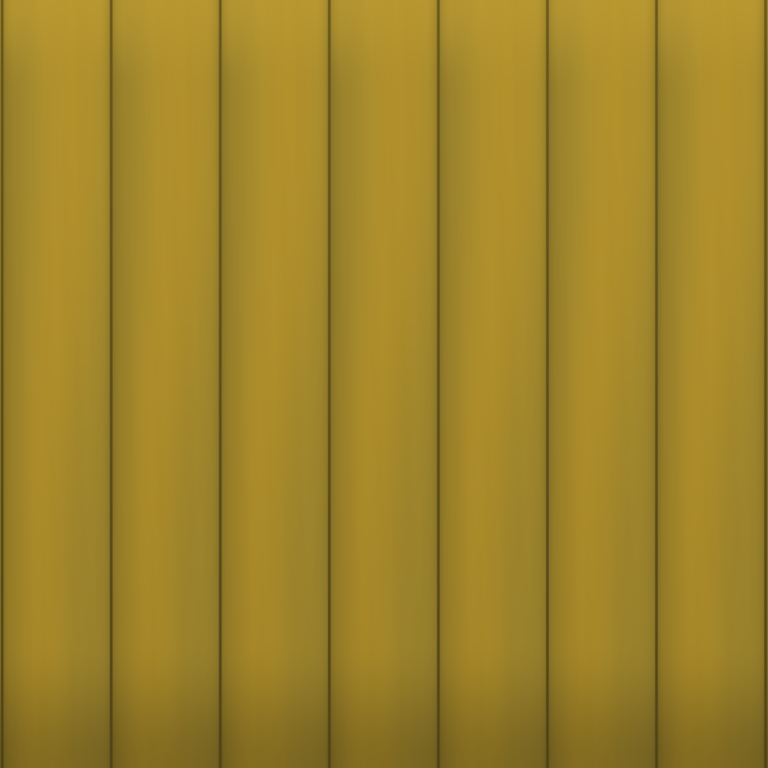
Write a WebGL 2 fragment shader that draws this texture.

```glsl
#version 300 es
precision highp float;
// Seven upright ochre planks parted by thin dark seams.
// Each plank repeats one soft painted shading: a warm streak that drifts
// sideways with height, shaded edges, faint grain and a darkened foot.

uniform vec2 u_resolution;
out vec4 fragColor;

const float PLANK_PITCH = 0.142;      // distance between seams
const float FIRST_SEAM = 0.0028;      // centre of the leftmost seam
const float SEAM_HALF_WIDTH = 0.0017;
const float EDGE_SHADE_WIDTH = 0.0055;
const float STREAK_WIDTH = 0.34;      // in plank widths
const float GRAIN_STRENGTH = 0.012;
const float PLANK_VARIATION = 0.006;
const float FOOT_HEIGHT = 0.17;

const vec3 SHADE_COLOR = vec3(0.605, 0.515, 0.180);
const vec3 WARM_COLOR = vec3(0.680, 0.555, 0.165);
const vec3 TOP_COLOR = vec3(0.735, 0.605, 0.195);
const vec3 SEAM_COLOR = vec3(0.355, 0.300, 0.095);

float hash(float n) {
    return fract(sin(n * 12.99) * 437.58);
}

// Long vertical fibres from layered sines, bending slowly with height
float grain(vec2 p) {
    float sum = 0.0;
    float weight = 0.5;
    float frequency = 13.0;
    for (int i = 0; i < 4; i++) {
        float bend = sin(p.y * (5.0 + 2.0 * float(i)) + float(i) * 1.7);
        sum += weight * sin(p.x * frequency + bend * 1.4 + p.y * 4.0);
        weight *= 0.6;
        frequency *= 1.9;
    }
    return sum;
}

// Shading of one plank: across runs 0..1 between its seams
vec3 plankColor(float across, float height, float id) {
    float center = mix(0.34, 0.64, smoothstep(0.25, 0.85, height));
    float offset = (across - center) / STREAK_WIDTH;
    float streak = exp(-offset * offset);
    vec3 color = mix(SHADE_COLOR, WARM_COLOR, 0.15 + 0.85 * streak);

    // Light falls from above and pools at the head of the plank
    color *= mix(0.955, 1.025, smoothstep(0.05, 0.9, height));
    color = mix(color, TOP_COLOR, 0.75 * smoothstep(0.88, 1.02, height));

    // Olive shade along the left side, fading out toward the head
    float leftShade = 1.0 - smoothstep(0.0, 0.32, across);
    color *= 1.0 - 0.06 * leftShade * (1.0 - smoothstep(0.87, 0.98, height));

    // Darkened foot
    float foot = 1.0 - smoothstep(0.0, FOOT_HEIGHT, height);
    color *= 1.0 - 0.20 * foot;

    color *= 1.0 + GRAIN_STRENGTH * grain(vec2(across, height));
    return color * (1.0 + PLANK_VARIATION * (hash(id + 3.0) - 0.5));
}

void main() {
    vec2 uv = gl_FragCoord.xy / u_resolution;
    float pixel = 1.0 / u_resolution.x;

    // Repeat across the canvas
    float column = (uv.x - FIRST_SEAM) / PLANK_PITCH;
    float across = fract(column);
    float seamDistance = min(across, 1.0 - across) * PLANK_PITCH;

    vec3 color = plankColor(across, uv.y, floor(column));

    // Soft shadow beside the seam, then the seam itself
    color *= 1.0 - 0.15 * exp(-seamDistance / EDGE_SHADE_WIDTH);
    float blur = max(pixel, 0.0012);
    float seam = 1.0 - smoothstep(SEAM_HALF_WIDTH - blur, SEAM_HALF_WIDTH + blur, seamDistance);
    vec3 seamColor = SEAM_COLOR * mix(0.85, 1.1, uv.y);
    color = mix(color, seamColor, seam * 0.92);

    fragColor = vec4(color, 1.0);
}
```
